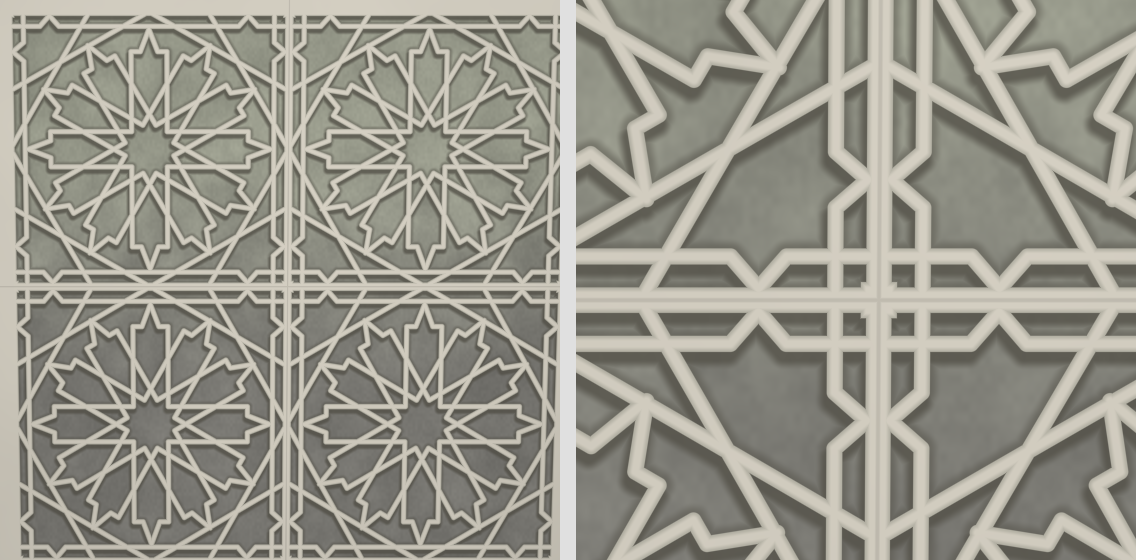
Left: the whole. Right: its middle third, enlarged.
Reproduce this pattern procedurally as a Shadertoy shader.

```glsl
const float PERIOD = 0.491;               // tile size on the canvas
const vec2  SEAM = vec2(0.5137, 0.488);   // crossing of the four tiles
const float TAPER = 0.048;                // widening toward the top
const float LEAN = 0.0065;                // sideways drift toward the top

// Lattice measures, in tile units
const float LINE_HALF = 0.0098;
const float SEAM_HALF = 0.0155;
const float PETAL_HALF = 0.064;
const float SHOULDER = 0.355;
const float STEP_IN = 0.031;
const float TIP = 0.436;
const float TANGENT = 0.433;
const float RAIL = 0.053;
const float PINCH = 0.014;
const float PINCH_AT = 0.146;
const float PINCH_SPAN = 0.034;
const float BOSS = 0.022;

const vec2 SHADOW_SHIFT = vec2(0.003, 0.011);
const vec3 FACE = vec3(0.82, 0.80, 0.75);
const vec3 RIM = vec3(0.70, 0.69, 0.64);
const vec3 CLOTH_TOP = vec3(0.59, 0.60, 0.54);
const vec3 CLOTH_LOW = vec3(0.46, 0.455, 0.435);
const vec3 SHADE = vec3(0.31, 0.30, 0.265);

float hash(vec2 p) {
    p = fract(p * vec2(0.1731, 0.2917));
    p += dot(p, p.yx + 31.7);
    return fract((p.x + p.y) * p.x * 17.3);
}

float noise(vec2 p) {
    vec2 i = floor(p), f = fract(p);
    f = f * f * (3.0 - 2.0 * f);
    return mix(mix(hash(i), hash(i + vec2(1, 0)), f.x),
               mix(hash(i + vec2(0, 1)), hash(i + vec2(1, 1)), f.x), f.y);
}

float fbm(vec2 p) {
    float sum = 0.0, amp = 0.5;
    for (int i = 0; i < 5; i++) {
        sum += amp * noise(p);
        p = mat2(1.6, 1.2, -1.2, 1.6) * p + 7.3;
        amp *= 0.5;
    }
    return sum;
}

float segment(vec2 p, vec2 a, vec2 b) {
    vec2 ap = p - a, ab = b - a;
    return length(ap - ab * clamp(dot(ap, ab) / dot(ab, ab), 0.0, 1.0));
}

// Twelve stepped petals around an open star
float rosette(vec2 p) {
    vec2 corner = vec2(PETAL_HALF, SHOULDER);
    vec2 notch = vec2(STEP_IN, SHOULDER);
    float d = 1.0;
    for (int k = 0; k < 6; k++) {
        float a = radians(30.0) * float(k);
        vec2 q = abs(mat2(cos(a), sin(a), -sin(a), cos(a)) * p);
        d = min(d, segment(q, vec2(PETAL_HALF), corner));
        d = min(d, segment(q, corner, notch));
        d = min(d, segment(q, notch, vec2(0.0, TIP)));
    }
    return d;
}

// Rail beside a seam, pinched once near each tile corner
float rail(vec2 c) {
    vec2 q = vec2(abs(c.x - PINCH_AT), c.y);
    vec2 bend = vec2(PINCH_SPAN, RAIL);
    return min(segment(q, vec2(0.0, PINCH), bend),
               segment(q, bend, vec2(0.5, RAIL)));
}

// Signed distance to the whole lattice; seams lie on integers
float lattice(vec2 g) {
    vec2 p = fract(g) - 0.5;
    vec2 m = abs(p), c = 0.5 - m;
    vec2 slope = vec2(0.5, 0.866);
    float d = rosette(p);
    d = min(d, abs(dot(m, slope) - TANGENT));
    d = min(d, abs(dot(m.yx, slope) - TANGENT));
    d = min(d, min(rail(c), rail(c.yx))) - LINE_HALF;
    d = min(d, min(c.x, c.y) - SEAM_HALF);
    d = min(d, max(c.x, c.y) - BOSS);
    return min(d, 1.0 - max(abs(g.x), abs(g.y)));
}

void mainImage(out vec4 fragColor, in vec2 fragCoord) {
    vec2 uv = fragCoord / iResolution.xy;
    float rise = uv.y - 0.5;
    vec2 g = (uv - SEAM - vec2(LEAN * rise, 0.0)) / PERIOD;
    g.x /= 1.0 + TAPER * rise;
    float aa = 0.8 / (iResolution.y * PERIOD);

    float d = lattice(g);
    float shadowDist = lattice(g + SHADOW_SHIFT);

    // Mottled cloth behind the openings
    float mottling = fbm(uv * 17.0) - 0.48;
    float weave = noise(uv * vec2(230.0, 170.0)) - 0.5;
    vec3 cloth = mix(CLOTH_LOW, CLOTH_TOP, smoothstep(0.28, 0.78, uv.y + 0.12 * mottling));
    cloth *= 1.0 + 0.22 * mottling + 0.05 * weave;
    float shadow = 0.75 * (1.0 - smoothstep(-0.002, 0.012, shadowDist));
    shadow = max(shadow, 0.45 * (1.0 - smoothstep(0.0, 0.014, d)));
    cloth = mix(cloth, SHADE, shadow);

    // Painted strips with softened rims and a faint panel joint
    vec3 paint = mix(RIM, FACE, smoothstep(0.0, 0.007, -d));
    vec2 joint = abs(g);
    paint *= 1.0 - 0.09 * (1.0 - smoothstep(0.001, 0.004, min(joint.x, joint.y)));
    paint *= 0.985 + 0.06 * rise + 0.04 * (fbm(uv * 5.0 + 3.0) - 0.5);

    vec3 color = mix(paint, cloth, smoothstep(-aa, aa, d));
    color *= 1.02 - 0.12 * dot(uv - 0.5, uv - 0.5);
    fragColor = vec4(color, 1.0);
}
```
